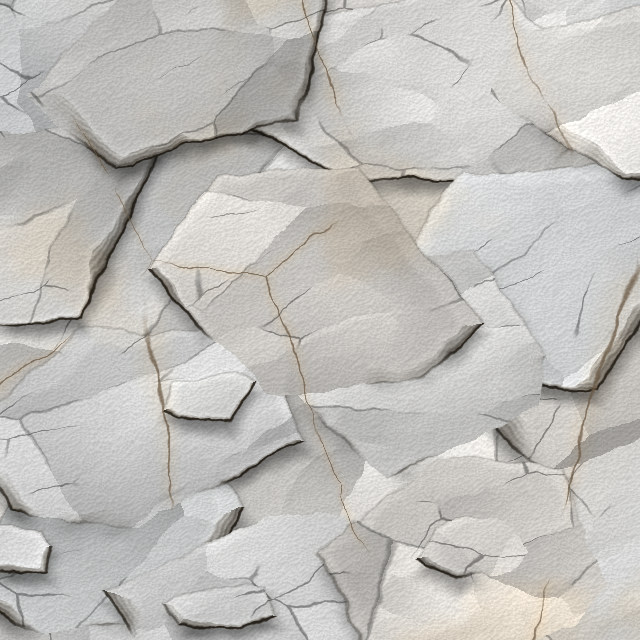
A WebGL 1 fragment shader for this texture:

```glsl
precision highp float;
uniform vec2 u_resolution;

const vec3 COOL_STONE = vec3(0.785, 0.795, 0.800);
const vec3 WARM_STONE = vec3(0.815, 0.802, 0.782);
const vec3 BROKEN_TOP = vec3(0.66, 0.65, 0.63);
const vec3 BROKEN_BASE = vec3(0.36, 0.34, 0.31);
const vec3 DARK_GAP = vec3(0.13, 0.11, 0.08);
const vec3 CRACK_BROWN = vec3(0.42, 0.35, 0.27);
const vec3 RUST_TINT = vec3(1.02, 0.94, 0.82);

vec2 hash2(vec2 p) {
  vec2 k = vec2(dot(p, vec2(127.1, 311.7)), dot(p, vec2(269.5, 183.3)));
  return fract(sin(k) * 43758.5453);
}

// Layered, rotated sines, roughly -1 to 1
float waves(vec2 p) {
  float sum = 0.0, amp = 0.5;
  for (int i = 0; i < 5; i++) {
    p = mat2(0.8, 0.6, -0.6, 0.8) * p * 1.9 + 1.7;
    sum += amp * sin(p.x + 1.5 * sin(p.y));
    amp *= 0.55;
  }
  return sum;
}

// Cellular noise: nearest distance, gap to the second, tilted facet tone
vec3 cellular(vec2 p) {
  vec2 cell = floor(p);
  float near = 8.0, second = 8.0, tone = 0.0;
  for (int y = -1; y <= 1; y++) {
    for (int x = -1; x <= 1; x++) {
      vec2 id = cell + vec2(float(x), float(y));
      vec2 h = hash2(id);
      vec2 offset = p - id - h;
      float d = length(offset);
      if (d < near) {
        second = near;
        near = d;
        tone = dot(offset, h.yx * 2.0 - 1.0) + 0.6 * (h.x - 0.5);
      } else {
        second = min(second, d);
      }
    }
  }
  return vec3(near, second - near, tone);
}

// Irregular polygon slab: signed distance and height of the edge normal
vec2 slab(vec2 p, float id, float size) {
  float row = mod(floor(id / 3.0), 4.0);
  vec2 grid = vec2(mod(id, 3.0) + 0.5 * mod(row, 2.0) - 0.2, row);
  vec2 h = hash2(vec2(id, 4.7));
  vec2 q = p - (grid + 0.2 + 0.6 * h) / vec2(3.0, 4.0);
  float turn = 0.45 * h.y;
  q = vec2(cos(turn) * q.x + sin(turn) * q.y, cos(turn) * q.y - sin(turn) * q.x);
  q.x *= 0.62;
  vec2 best = vec2(-9.0, 0.0);
  for (int k = 0; k < 6; k++) {
    vec2 r = hash2(vec2(id * 7.3 + 1.0, float(k) * 3.1));
    float angle = 6.2832 * (float(k) + 0.7 * r.x) / 6.0;
    vec2 dir = vec2(cos(angle), sin(angle));
    float d = dot(q, dir) - size * (0.75 + 0.5 * r.y);
    if (d > best.x) best = vec2(d, dir.y);
  }
  return best;
}

// Lays one slab over the rock: cast shadow, face, broken lip, dark outline
void laySlab(inout vec3 rock, inout float layer, vec2 p, float id, float size) {
  vec2 edge = slab(p, id, size);
  float above = slab(p + vec2(-0.004, 0.02), id, size).x;
  vec2 h = hash2(vec2(id, 9.2));
  float relief = smoothstep(-0.3, 0.25, waves(p * 3.0 + id * 5.3));
  float ledge = relief * smoothstep(-0.1, 0.5, -edge.y);
  float inside = 1.0 - smoothstep(-0.001, 0.001, edge.x);

  rock *= 1.0 - 0.42 * relief * (1.0 - smoothstep(-0.016, 0.014, above));

  vec3 face = mix(COOL_STONE, WARM_STONE, h.x) + 0.10 * (h.y - 0.5);
  face -= 0.45 * (edge.x + 0.06);
  float lip = 0.004 + 0.022 * size / 0.14 * max(0.0, 0.25 + waves(p * 4.0 + id));
  float broken = ledge * smoothstep(-lip - 0.001, -lip + 0.001, edge.x);
  float rim = smoothstep(-lip - 0.012, -lip, edge.x) * (1.0 - broken);
  face += 0.05 * rim * relief;
  vec3 wall = mix(BROKEN_TOP, BROKEN_BASE, smoothstep(-lip, 0.0, edge.x));
  wall += 0.06 * sin(edge.x * 1100.0 + 4.0 * waves(p * 14.0));
  face = mix(face, wall, 0.9 * broken);

  rock = mix(rock, face, inside);
  layer = mix(layer, id + 1.0, step(0.5, inside));
  float outline = 1.0 - smoothstep(0.0005, 0.0026, abs(edge.x));
  rock = mix(rock, DARK_GAP, outline * (0.15 * relief + 0.75 * ledge));
}

void main() {
  vec2 uv = gl_FragCoord.xy / min(u_resolution.x, u_resolution.y);
  vec2 p = uv + 0.02 * vec2(waves(uv * 3.5), waves(uv * 3.5 + 9.0));
  p += 0.0028 * vec2(waves(uv * 40.0), waves(uv * 40.0 + 5.0));

  // Large slabs first, then small chips
  vec3 rock = mix(COOL_STONE, WARM_STONE, 0.5 + 0.5 * waves(p * 2.0));
  float layer = 0.0;
  for (int i = 0; i < 16; i++) {
    float n = float(i);
    bool chip = i >= 12;
    laySlab(rock, layer, p, chip ? n : mod(n * 5.0, 12.0), chip ? 0.04 : 0.14);
  }

  // Tilted facets, large and small, with thin creases
  vec2 slanted = vec2(p.x + 0.4 * p.y, p.y - 0.35 * p.x);
  vec3 facet = cellular(slanted * vec2(2.6, 4.5) + layer * 3.7);
  vec3 flake = cellular(slanted * vec2(5.0, 11.0) + layer * 1.9);
  float flaky = smoothstep(-0.1, 0.5, waves(p * 4.0 + layer * 2.0));
  rock *= 1.0 + 0.20 * facet.z + 0.11 * flaky * flake.z;
  float crease = 1.0 - smoothstep(0.004, 0.018, facet.y);
  rock *= 1.0 - 0.25 * crease * smoothstep(0.0, 0.4, waves(p * 5.0 + layer));
  float fissure = 1.0 - smoothstep(0.006, 0.03, flake.y);
  rock *= 1.0 - 0.35 * fissure * smoothstep(0.25, 0.6, waves(p * 6.0 + 3.0));

  // Long thin brown cracks with faint rust around them
  vec3 crack = cellular(slanted * vec2(2.3, 1.6) + 5.3);
  float open = smoothstep(-0.25, 0.2, waves(p * 4.0 + 2.0));
  float stain = 0.38 * smoothstep(0.2, 0.75, waves(p * 3.0 + 4.0));
  stain += 0.3 * open * (1.0 - smoothstep(0.0, 0.06, crack.y));
  rock *= mix(vec3(1.0), RUST_TINT, min(stain, 1.0));
  float crackWidth = 0.006 + 0.003 * waves(uv * 30.0);
  float crackLine = 1.0 - smoothstep(0.001, crackWidth, crack.y);
  rock = mix(rock, CRACK_BROWN, 0.75 * open * crackLine);

  // Embossed roughness and fine grain, lit from above
  vec2 rough = vec2(uv.x + 0.3 * uv.y, uv.y - 0.3 * uv.x) * vec2(26.0, 44.0);
  float bump = waves(rough) - waves(rough + vec2(-0.05, 0.1));
  vec2 grainPos = uv * vec2(170.0, 215.0) + 1.2 * waves(uv * 30.0);
  float grain = cellular(grainPos).x - cellular(grainPos + vec2(-0.2, 0.45)).x;
  float speckle = hash2(floor(uv * 400.0)).x - 0.5;
  rock *= 1.0 + 0.05 * bump + 0.11 * grain + 0.03 * speckle;

  gl_FragColor = vec4(clamp(rock, 0.0, 1.0), 1.0);
}
```
